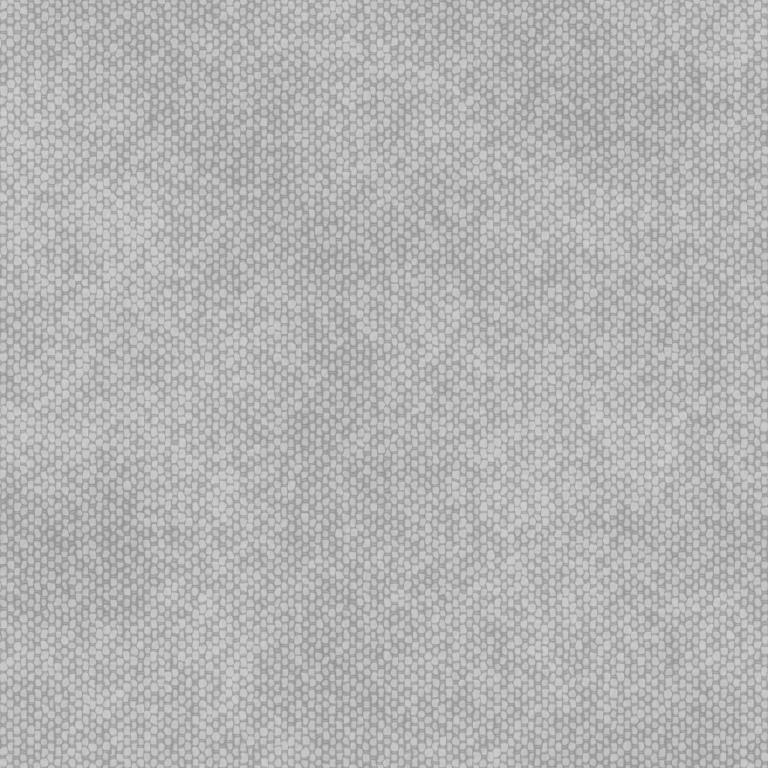
Reproduce this texture procedurally as a three.js fragment shader.

```glsl
// Grey plain weave: upright columns of rounded knots, every other column shifted
// by half a knot, with short cross threads showing between the knots of a column.
// Value noise bends the outlines, mottles the cloth and adds a fine grain.

varying vec2 vUv;

const vec2 REPEATS = vec2(112.0, 72.0);   // columns across, knots down each column
const float ASPECT = 112.0 / 72.0;        // knot pitch over column width
const vec2 JITTER = vec2(0.10, 0.16);     // knot displacement, in columns
const vec2 KNOT_HALF = vec2(0.43, 0.56);  // half size of a knot, in columns
const float KNOT_RADIUS = 0.32;
const float SIZE_VARIATION = 0.14;
const vec2 THREAD_HALF = vec2(0.30, 0.09);
const float THREAD_HEIGHT = 0.45;         // brightness beside a knot's
const float KNOT_SOFTNESS = 0.15;         // edge ramps, in columns
const float THREAD_SOFTNESS = 0.10;
const float WARP = 0.36;                  // bend of the outlines, in columns
const float WARP_SCALE = 1.3;
const float KNOT_TONE = 0.025;
const float CLOUD_SCALE = 7.0;
const float CLOUD_TONE = 0.065;
const float CLOUD_SIZE = 0.08;            // knots shrink in the dark patches
const float GRAIN_SCALE = 300.0;
const float GRAIN_TONE = 0.04;
const vec3 GROOVE_COLOR = vec3(0.61);
const vec3 KNOT_COLOR = vec3(0.765);

float hash(vec2 p) {
  vec3 q = fract(vec3(p.xyx) * 0.1031);
  q += dot(q, q.yzx + 33.33);
  return fract((q.x + q.y) * q.z);
}

vec2 hash2(vec2 p) {
  return vec2(hash(p + 17.0), hash(p + 91.0));
}

float noise(vec2 p) {
  vec2 i = floor(p);
  vec2 f = fract(p);
  f = f * f * (3.0 - 2.0 * f);
  float low = mix(hash(i), hash(i + vec2(1.0, 0.0)), f.x);
  float high = mix(hash(i + vec2(0.0, 1.0)), hash(i + vec2(1.0, 1.0)), f.x);
  return mix(low, high, f.y);
}

float fbm(vec2 p) {
  float sum = 0.0;
  float weight = 0.5;
  for (int i = 0; i < 4; i++) {
    sum += weight * noise(p);
    p = p * 2.03 + 19.7;
    weight *= 0.5;
  }
  return sum / 0.9375;
}

float roundedBox(vec2 p, vec2 halfSize, float radius) {
  vec2 q = abs(p) - halfSize + radius;
  return length(max(q, 0.0)) + min(max(q.x, q.y), 0.0) - radius;
}

// Returns the distances to the nearest knot and cross thread, and the knot's
// random value.
vec3 weave(vec2 p) {
  vec2 base = floor(p / vec2(1.0, ASPECT));
  vec3 result = vec3(10.0, 10.0, 0.5);
  for (int y = -2; y <= 1; y++) {
    for (int x = -1; x <= 1; x++) {
      vec2 cell = base + vec2(float(x), float(y));
      float stagger = 0.5 * mod(cell.x, 2.0);
      vec2 local = p - (cell + 0.5 + vec2(0.0, stagger)) * vec2(1.0, ASPECT);

      float random = hash(cell + 43.0);
      vec2 halfSize = KNOT_HALF + SIZE_VARIATION * (random - 0.5);
      vec2 offset = (hash2(cell) - 0.5) * JITTER;
      float knot = roundedBox(local - offset, halfSize, KNOT_RADIUS);
      if (knot < result.x) {
        result.x = knot;
        result.z = random;
      }

      vec2 threadCentre = vec2(0.0, 0.5 * ASPECT);
      float thread = roundedBox(local - threadCentre, THREAD_HALF, THREAD_HALF.y);
      result.y = min(result.y, thread);
    }
  }
  return result;
}

void main() {
  // Threads, slightly bent
  vec2 p = vUv * REPEATS * vec2(1.0, ASPECT);
  vec2 q = p * WARP_SCALE;
  vec2 bend = vec2(noise(q), noise(q + 57.0)) - 0.5;
  vec3 cloth = weave(p + WARP * bend);

  // Patches of wear
  float cloud = fbm(vUv * CLOUD_SCALE + 3.0) - 0.5;

  // Knots, cross threads and grooves
  float edge = cloth.x - CLOUD_SIZE * cloud;
  float knot = 1.0 - smoothstep(-KNOT_SOFTNESS, KNOT_SOFTNESS, edge);
  float thread = 1.0 - smoothstep(-THREAD_SOFTNESS, THREAD_SOFTNESS, cloth.y);
  float raised = max(knot, THREAD_HEIGHT * thread);
  vec3 color = mix(GROOVE_COLOR, KNOT_COLOR, raised);

  // Tone of each knot, patches and grain
  color += KNOT_TONE * (cloth.z - 0.5) * knot;
  color += CLOUD_TONE * cloud;
  color += GRAIN_TONE * (noise(vUv * GRAIN_SCALE) - 0.5);
  gl_FragColor = vec4(color, 1.0);
}
```
